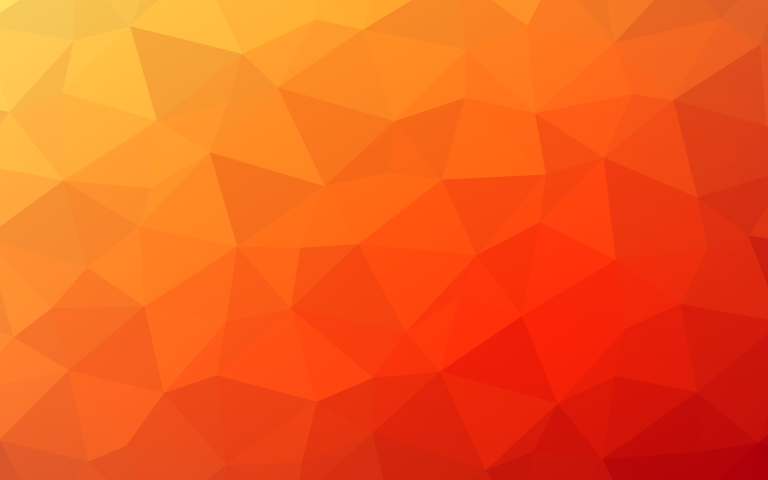
A WebGL 1 fragment shader for this background:

```glsl
precision highp float;

uniform vec2 u_resolution;

// Mesh layout, in units of the canvas height
const vec2 CELL = vec2(0.163, 0.146);
const vec2 MESH_ORIGIN = vec2(-0.02, 0.052);
const float JITTER = 0.34;

// Facet shading
const float FACET_CONTRAST = 0.035;
const float FACET_SLOPE = 0.3;

// Left, middle and right colours of three horizontal bands
const mat3 TOP = mat3(1.00, 0.87, 0.40, 1.04, 0.62, 0.18, 0.86, 0.36, 0.16);
const mat3 MIDDLE = mat3(1.05, 0.61, 0.22, 1.06, 0.35, 0.07, 0.83, 0.17, 0.07);
const mat3 BOTTOM = mat3(0.88, 0.37, 0.18, 0.83, 0.16, 0.06, 0.68, 0.00, 0.04);

// Red glow right of the centre
const vec2 GLOW_CENTER = vec2(0.69, 0.34);
const vec3 GLOW_TINT = vec3(0.04, -0.06, -0.01);
const float GLOW_FALLOFF = 22.0;

// Weights of a parabola through values at 0, 0.5 and 1
vec3 parabolaWeights(float t) {
  return vec3((2.0 * t - 1.0) * (t - 1.0), 4.0 * t * (1.0 - t), t * (2.0 * t - 1.0));
}

vec3 gradient(vec2 uv) {
  uv = clamp(uv, 0.0, 1.0);
  vec3 across = parabolaWeights(uv.x);
  vec3 up = parabolaWeights(uv.y);
  vec3 color = BOTTOM * across * up.x + MIDDLE * across * up.y + TOP * across * up.z;
  vec2 toGlow = uv - GLOW_CENTER;
  return color + GLOW_TINT * exp(-GLOW_FALLOFF * dot(toGlow, toGlow));
}

// Mesh vertex, displaced by layered sines
vec2 vertex(vec2 id) {
  vec2 wave = 0.65 * sin(vec2(dot(id, vec2(2.31, 4.17)), dot(id, vec2(3.73, 1.91)) + 1.3))
            + 0.35 * sin(vec2(dot(id, vec2(5.13, 2.67)) + 2.0, dot(id, vec2(1.57, 5.39))));
  return MESH_ORIGIN + CELL * (id + JITTER * wave);
}

// Signed distance to a line, positive on its left
float edgeDistance(vec2 p, vec2 a, vec2 b) {
  vec2 edge = b - a;
  vec2 rel = p - a;
  return (edge.x * rel.y - edge.y * rel.x) / length(edge);
}

// Facet colour in rgb, premultiplied by its coverage in alpha
vec4 facet(vec2 p, vec2 a, vec2 b, vec2 c, vec2 canvas) {
  float inside = min(edgeDistance(p, a, b), min(edgeDistance(p, b, c), edgeDistance(p, c, a)));
  float coverage = clamp(0.5 + inside * u_resolution.y, 0.0, 1.0);
  vec2 center = (a + b + c) / 3.0;
  float shade = sin(dot(center, vec2(57.0, 83.0))) * FACET_CONTRAST;
  vec3 color = gradient(mix(center, p, FACET_SLOPE) / canvas);
  color = min(color, 1.0) * (1.0 + shade) + vec3(0.0, 0.5 * shade, 0.0);
  return vec4(clamp(color, 0.0, 1.0), 1.0) * coverage;
}

void main() {
  vec2 canvas = vec2(u_resolution.x / u_resolution.y, 1.0);
  vec2 p = gl_FragCoord.xy / u_resolution.y;
  vec2 cell = floor((p - MESH_ORIGIN) / CELL);
  vec4 sum = vec4(gradient(p / canvas), 1.0) * 0.0001;

  // Two facets per cell, split along the shorter diagonal
  for (int j = -1; j <= 1; j++) {
    for (int i = -1; i <= 1; i++) {
      vec2 id = cell + vec2(float(i), float(j));
      vec2 a = vertex(id);
      vec2 b = vertex(id + vec2(1.0, 0.0));
      vec2 c = vertex(id + vec2(1.0, 1.0));
      vec2 d = vertex(id + vec2(0.0, 1.0));
      if (distance(a, c) < distance(b, d)) {
        sum += facet(p, a, b, c, canvas) + facet(p, a, c, d, canvas);
      } else {
        sum += facet(p, a, b, d, canvas) + facet(p, b, c, d, canvas);
      }
    }
  }
  gl_FragColor = vec4(sum.rgb / sum.a, 1.0);
}
```
